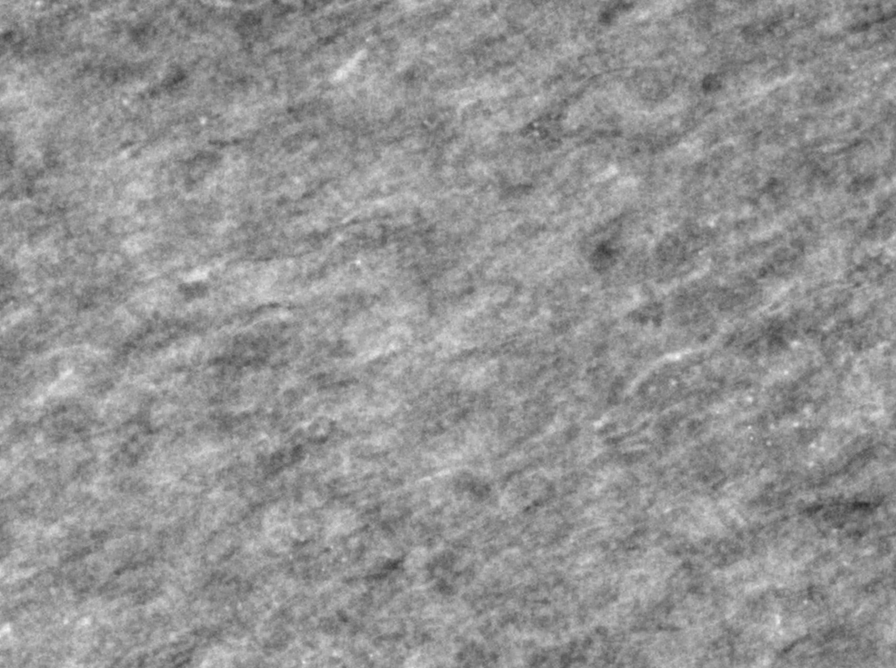
Reproduce this texture procedurally as a Shadertoy shader.

```glsl
const float BASE_GREY = 0.587;
const float GRAIN_ANGLE = 0.44;      // main fibre direction, radians
const float ANGLE_SPREAD = 0.75;
const float WARP = 0.010;
const float BROAD_AMOUNT = 0.025;
const float MOTTLE_AMOUNT = 0.064;
const float STREAK_AMOUNT = 0.062;
const float FINE_AMOUNT = 0.066;
const float VEIN_AMOUNT = 0.045;
const float PIT_AMOUNT = 0.12;
const float BRIGHT_FIBRE = 0.15;
const float DARK_FIBRE = 0.15;
const float FLECK_AMOUNT = 0.24;

float hash(vec2 p) {
    vec3 q = fract(vec3(p.xyx) * 0.1031);
    q += dot(q, q.yzx + 33.33);
    return fract((q.x + q.y) * q.z);
}

mat2 rotation(float a) {
    float c = cos(a), s = sin(a);
    return mat2(c, -s, s, c);
}

// Signed value noise
float noise(vec2 p) {
    vec2 i = floor(p), f = fract(p);
    f = f * f * f * (f * (f * 6.0 - 15.0) + 10.0);
    float low = mix(hash(i), hash(i + vec2(1, 0)), f.x);
    float high = mix(hash(i + vec2(0, 1)), hash(i + vec2(1, 1)), f.x);
    return 2.0 * mix(low, high, f.y) - 1.0;
}

float fbm(vec2 p, int octaves, float gain, float turn) {
    mat2 spin = rotation(turn);
    float sum = 0.0, amp = 1.0;
    for (int i = 0; i < octaves; i++) {
        sum += amp * noise(p);
        p = spin * p * 2.03 + 17.3;
        amp *= gain;
    }
    return sum;
}

// Scattered soft, slightly bent fibres; x runs along the grain
float fibres(vec2 p, float cellSize, float width, float density, float seed) {
    vec2 home = floor(p / cellSize);
    float sum = 0.0;
    for (int y = -1; y <= 1; y++)
    for (int x = -1; x <= 1; x++) {
        vec2 cell = home + vec2(x, y);
        vec2 id = cell + seed;
        if (hash(id) > density) continue;
        vec2 centre = cell + vec2(hash(id + 11.1), hash(id + 23.7));
        float tilt = (hash(id + 37.3) - 0.5) * ANGLE_SPREAD;
        vec2 d = rotation(tilt) * (p - centre * cellSize);
        float halfLength = cellSize * mix(0.15, 0.6, hash(id + 41.9));
        float bend = (hash(id + 53.1) - 0.5) * 7.0;
        float thick = width * mix(0.6, 1.5, hash(id + 67.7));
        float across = (d.y - bend * d.x * d.x) / thick;
        float along = d.x / halfLength;
        sum += mix(0.35, 1.0, hash(id + 71.3)) * exp(-across * across - pow(along, 4.0));
    }
    return sum;
}

// Small round bright grains
float flecks(vec2 p, float cellSize) {
    vec2 home = floor(p / cellSize);
    float sum = 0.0;
    for (int y = -1; y <= 1; y++)
    for (int x = -1; x <= 1; x++) {
        vec2 cell = home + vec2(x, y);
        vec2 d = p / cellSize - cell - vec2(hash(cell + 5.3), hash(cell + 19.1));
        float radius = mix(0.14, 0.32, hash(cell + 31.7));
        sum += pow(hash(cell + 43.9), 5.0) * exp(-dot(d, d) / (radius * radius));
    }
    return sum;
}

void mainImage(out vec4 fragColor, in vec2 fragCoord) {
    vec2 uv = fragCoord / iResolution.xy;
    vec2 p = fragCoord / iResolution.y;
    vec2 warped = p + WARP * vec2(noise(p * 13.0), noise(p * 13.0 + 40.0));
    vec2 grain = rotation(GRAIN_ANGLE) * warped + 5.0;

    // Uneven light, darker toward the right and the corners
    vec2 c = uv - vec2(0.42, 0.45);
    float grey = BASE_GREY + 0.017 - 0.035 * c.x - 0.085 * dot(c, c);
    grey += BROAD_AMOUNT * fbm(p * 3.0 + 8.0, 2, 0.6, 0.6);

    // Layered body: blotches, directional streaks, fine grit
    grey += MOTTLE_AMOUNT * fbm(grain * vec2(13.0, 23.0), 4, 0.6, 0.3);
    grey += STREAK_AMOUNT * fbm(grain * vec2(12.0, 44.0), 3, 0.6, 0.06);
    grey += FINE_AMOUNT * fbm(p * 85.0 + 3.0, 3, 0.8, 0.7);
    float vein = 1.0 - abs(noise(grain * vec2(16.0, 48.0) + 60.0));
    grey += VEIN_AMOUNT * (pow(vein, 5.0) - 0.27);

    // Ragged dark pits
    float pit = noise(grain * vec2(12.0, 18.0) + 90.0) + 0.35 * noise(p * 70.0);
    grey -= PIT_AMOUNT * smoothstep(0.45, 1.05, pit);

    // Fibres with broken intensity
    float broken = 0.8 + 0.5 * noise(p * 75.0 + 21.0);
    grey += BRIGHT_FIBRE * broken * fibres(grain, 0.085, 0.0055, 0.6, 100.0);
    grey -= DARK_FIBRE * broken * fibres(grain, 0.105, 0.0050, 0.5, 300.0);

    // Flecks gathered in loose clusters
    float cluster = smoothstep(-0.1, 0.7, noise(p * 11.0 + 70.0));
    grey += FLECK_AMOUNT * (0.2 + cluster) * flecks(p, 0.018);

    fragColor = vec4(vec3(clamp(grey, 0.0, 1.0)), 1.0);
}
```
